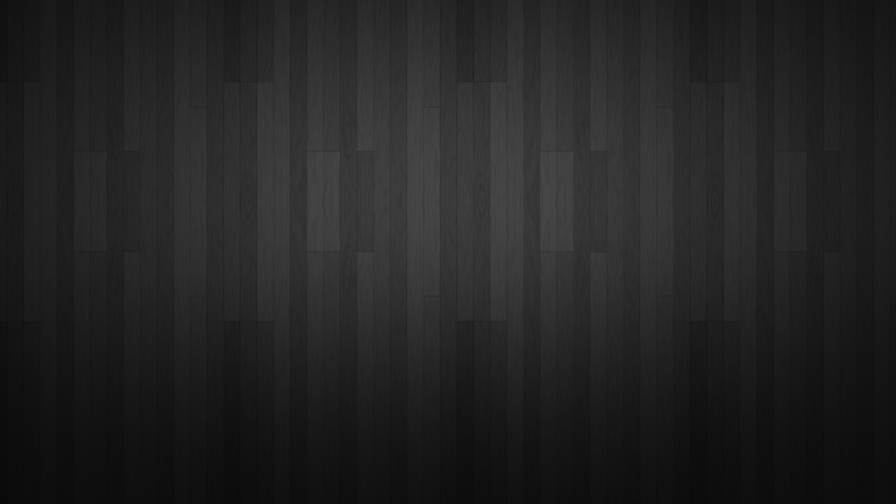
Write a Shadertoy shader that draws this texture.

```glsl
// Dark wooden planks, mirrored about a horizontal axis, under a soft spotlight.

const float PLANKS = 14.0;        // planks in one repeat
const float REPEAT = 0.2604;      // repeat length in canvas widths
const float FIRST_EDGE = 0.2495;  // left edge of plank zero
const float MIRROR_Y = 0.6;       // height of the mirror axis
const float PLANK_ASPECT = 30.24; // plank widths in the canvas height

vec2 hash2(vec2 p) {
    vec3 q = fract(vec3(p.xyx) * vec3(0.1031, 0.1030, 0.0973));
    q += dot(q, q.yzx + 33.33);
    return fract((q.xx + q.yz) * q.zy) * 2.0 - 1.0;
}

float gradientNoise(vec2 p) {
    vec2 i = floor(p), f = fract(p);
    vec2 s = f * f * f * (f * (f * 6.0 - 15.0) + 10.0);
    vec2 e = vec2(0.0, 1.0);
    float a = dot(hash2(i), f);
    float b = dot(hash2(i + e.yx), f - e.yx);
    float c = dot(hash2(i + e.xy), f - e.xy);
    float d = dot(hash2(i + e.yy), f - e.yy);
    return mix(mix(a, b, s.x), mix(c, d, s.x), s.y);
}

// Tone near the axis (x), tone past the joint (y), joint distance (z)
vec3 plankStyle(int k) {
    float inner[14] = float[14](0.94, 0.90, 1.06, 1.05, 0.90, 1.10, 1.07,
                                0.91, 0.93, 0.99, 0.92, 1.06, 1.05, 0.90);
    float outer[14] = float[14](0.78, 0.88, 0.92, 1.05, 0.90, 1.04, 0.98,
                                0.91, 1.05, 0.99, 0.92, 1.06, 1.01, 0.90);
    float joint = 2.0;
    if (k < 3) joint = 0.238;
    if (k == 5 || k == 6 || k == 8) joint = 0.0995;
    if (k == 12) joint = 0.1875;
    return vec3(inner[k], outer[k], joint);
}

// Dark line around zero distance, smoothed by one pixel
float seam(float dist, float width, float pixel) {
    return 1.0 - smoothstep(width, width + pixel, abs(dist));
}

// Fine fibres and arched growth rings; q is measured in plank widths
float woodGrain(vec2 q, float seed, float pixel) {
    vec2 offset = vec2(seed * 7.3, seed * 3.7);
    float fibre = gradientNoise(vec2(q.x * 5.0, q.y * 0.55) + offset);
    float pores = gradientNoise(vec2(q.x * 9.0, q.y * 1.6) + offset * 2.0);
    float field = gradientNoise(vec2(q.x * 1.3, q.y * 0.2) + offset);
    float rings = sin(field * 30.0 + fibre * 1.2);
    float detail = 1.0 - smoothstep(0.1, 0.35, pixel);
    return 0.07 * fibre + 0.06 * pores * detail - 0.045 * smoothstep(0.3, 1.0, rings);
}

// Nested diamond rings around a knot on the mirror axis
float knot(vec2 q, float size) {
    float d = length(vec2(q.x - 0.5, q.y * 0.27)) / size;
    return -0.09 * (0.5 + 0.5 * cos(d * 15.0)) * (1.0 - smoothstep(0.5, 1.2, d));
}

float spotlight(vec2 uv) {
    vec2 d = uv - vec2(0.5, 0.62);
    float fall = d.y < 0.0 ? 6.3 : 4.4;
    return 0.045 + 0.213 * exp(-4.5 * d.x * d.x - fall * d.y * d.y);
}

void mainImage(out vec4 fragColor, in vec2 fragCoord) {
    vec2 uv = fragCoord / iResolution.xy;

    // Plank index and position inside it
    float column = fract((uv.x - FIRST_EDGE) / REPEAT) * PLANKS;
    float index = min(floor(column), PLANKS - 1.0);
    float across = column - index;
    float height = abs(uv.y - MIRROR_Y);
    vec2 pixel = vec2(PLANKS / REPEAT, 1.0) / iResolution.xy;

    // Tone on either side of the end joint
    vec3 style = plankStyle(int(index));
    float past = smoothstep(-pixel.y, pixel.y, height - style.z);
    float tone = mix(style.x, style.y, past);

    // Grain and knots
    vec2 q = vec2(across, height * PLANK_ASPECT);
    float seed = index + 1.0 + 20.0 * step(style.z, height);
    tone += woodGrain(q, seed, pixel.x);
    if (index == 1.0) tone += knot(q, 0.55);
    if (index == 7.0) tone += knot(q - vec2(0.0, 4.0), 0.45);

    // Narrow gaps between boards
    float side = min(across, 1.0 - across);
    tone -= 0.08 * seam(side, 0.02, pixel.x);
    tone -= 0.10 * seam(height - style.z, 0.0006, pixel.y);

    fragColor = vec4(vec3(spotlight(uv) * tone), 1.0);
}
```
